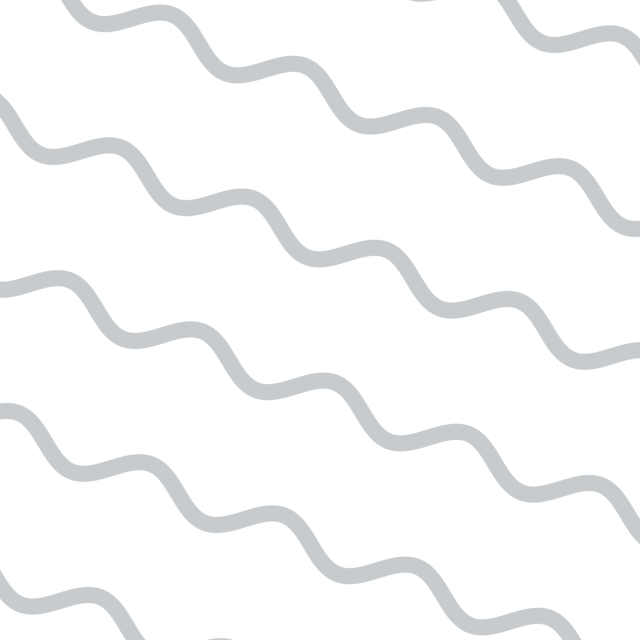
This pattern is drawn by a WebGL 2 fragment shader. Its source:

```glsl
#version 300 es
precision highp float;

uniform vec2 u_resolution;
out vec4 fragColor;

const vec3 PAPER_COLOR = vec3(1.0);
const vec3 LINE_COLOR = vec3(0.78, 0.798, 0.808);
const float TILT = -0.368;                   // direction of the waves, radians
const float PERIOD = 0.2224;                 // wavelength and row spacing
const float AMPLITUDE = 0.0277;
const float HALF_WIDTH = 0.0126;
const vec2 ANCHOR = vec2(0.4382, 0.6438);    // a falling midpoint of one wave
const float EDGE_PIXELS = 0.8;               // softness on each side of an edge

const float TAU = 6.28318531;
const float FREQUENCY = TAU / PERIOD;

// Distance to a sine curve, refining the closest point by Gauss-Newton steps
float waveDistance(vec2 p) {
    float x = p.x;
    for (int i = 0; i < 6; i++) {
        float height = -AMPLITUDE * sin(FREQUENCY * x);
        float slope = -AMPLITUDE * FREQUENCY * cos(FREQUENCY * x);
        x -= (x - p.x + (height - p.y) * slope) / (1.0 + slope * slope);
    }
    return distance(p, vec2(x, -AMPLITUDE * sin(FREQUENCY * x)));
}

void main() {
    float pixel = 1.0 / min(u_resolution.x, u_resolution.y);
    vec2 p = gl_FragCoord.xy * pixel - ANCHOR;

    // Axes along and across the waves
    vec2 along = vec2(cos(TILT), sin(TILT));
    vec2 across = vec2(-along.y, along.x);
    vec2 local = vec2(dot(p, along), dot(p, across));

    // Fold onto one wave in the nearest row
    local -= PERIOD * round(local / PERIOD);

    float edge = EDGE_PIXELS * pixel;
    float d = waveDistance(local) - HALF_WIDTH;
    float ink = 1.0 - smoothstep(-edge, edge, d);
    fragColor = vec4(mix(PAPER_COLOR, LINE_COLOR, ink), 1.0);
}
```
